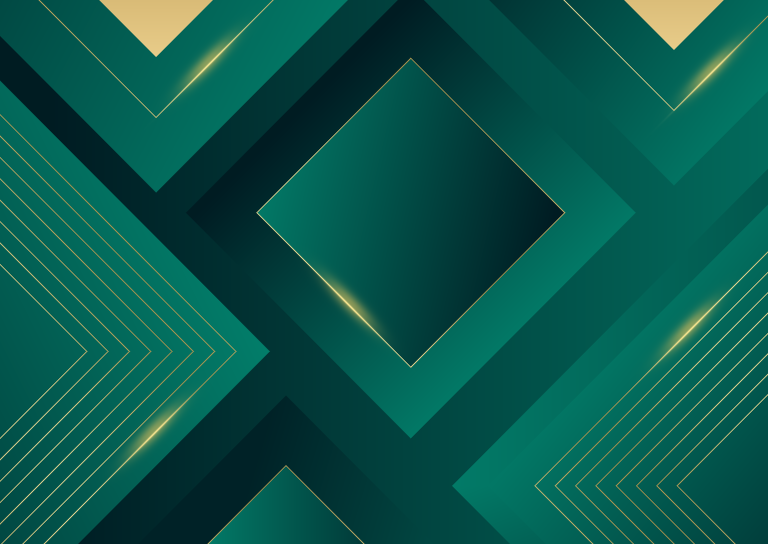
Give the GLSL for this background, as a WebGL 2 fragment shader.

```glsl
#version 300 es
precision highp float;

uniform vec2 u_resolution;
out vec4 fragColor;

const float DIAG = 0.70711;
const vec2 UP = vec2(0.0, 1.0);
const vec2 RIGHT = vec2(1.0, 0.0);

// Emerald ramp, from near black to bright teal
vec3 emerald(float t) {
    return mix(vec3(0.0, 0.11, 0.135), vec3(0.01, 0.5, 0.42), clamp(t, 0.0, 1.0));
}

// Right-angled wedge whose tip points along dir
float wedge(vec2 p, vec2 apex, vec2 dir) {
    vec2 q = p - apex;
    return (abs(dot(q, vec2(-dir.y, dir.x))) + dot(q, dir)) * DIAG;
}

float diamond(vec2 q, float radius) {
    return (abs(q.x) + abs(q.y) - radius) * DIAG;
}

// Distance to the nearest of eight nested outlines
float nested(float d, float spacing) {
    float index = clamp(round(-d / spacing), 0.0, 7.0);
    return d + index * spacing;
}

float fill(float d) {
    return clamp(0.5 - d * u_resolution.y, 0.0, 1.0);
}

float stroke(float d) {
    return fill(abs(d) - 0.0008);
}

// Gold thread with a slow metallic variation
vec3 thread(vec2 p) {
    float sheen = 0.5 + 0.5 * sin(9.0 * p.x + 5.0 * p.y);
    return mix(vec3(0.7, 0.58, 0.3), vec3(0.95, 0.87, 0.59), sheen);
}

// Lens-shaped glint stretched along a diagonal
vec3 addGlint(vec3 color, vec2 p, vec2 center, vec2 dir) {
    vec2 q = p - center;
    float along = dot(q, dir) * DIAG / 0.063;
    float across = dot(q, vec2(-dir.y, dir.x)) * DIAG;
    float halo = exp(-along * along - pow((across - 0.004) / 0.014, 2.0));
    float core = exp(-along * along * 0.8 - pow(across / 0.002, 2.0));
    color = mix(color, vec3(0.82, 0.73, 0.36), 0.65 * halo);
    return mix(color, vec3(1.0, 0.93, 0.6), 0.8 * core);
}

// Hanging corner: emerald wedge, gold outline and solid gold tip
vec3 addPendant(vec3 color, vec2 p, vec2 apex, float outlineY, float tipY, float shade) {
    color = mix(color, emerald(shade), fill(wedge(p, apex, -UP)));
    color = mix(color, thread(p), stroke(wedge(p, vec2(apex.x, outlineY), -UP)));
    vec3 gold = mix(vec3(0.91, 0.8, 0.54), vec3(0.84, 0.72, 0.45), (p.y - tipY) * 8.0);
    return mix(color, gold, fill(wedge(p, vec2(apex.x, tipY), -UP)));
}

void main() {
    vec2 p = gl_FragCoord.xy / u_resolution.y;
    p.x *= 1.417 * u_resolution.y / u_resolution.x;

    // Backdrop, dark on the left
    vec3 color = emerald(0.6 * p.x - 0.06);

    // Upper pendants
    color = addPendant(color, p, vec2(0.288, 0.646), 0.784, 0.895,
        0.53 + 0.75 * p.x - 0.4 * (p.y - 0.8));
    color = addPendant(color, p, vec2(1.2435, 0.659), 0.797, 0.908,
        0.35 + 1.1 * (p.x - 0.94) - 0.8 * (p.y - 0.9));

    // Left panel with nested outlines
    float left = wedge(p, vec2(0.498, 0.354), RIGHT);
    color = mix(color, emerald(0.58 + 0.8 * p.x + 0.4 * (p.y - 0.354)), fill(left));
    color = mix(color, thread(p), stroke(nested(left + 0.0443, 0.0278)));

    // Right panel: two layers and nested outlines
    float right = wedge(p, vec2(0.834, 0.107), -RIGHT);
    float rim = 0.95 - 0.6 * (p.x - 0.834) + 1.5 * min(p.y - 0.107, 0.0);
    color = mix(color, emerald(rim), fill(right));
    float face = 0.92 - 0.95 * (p.x - 0.9) + 0.8 * (p.y - 0.107);
    color = mix(color, emerald(face), fill(right + 0.0467));
    color = mix(color, thread(p), stroke(nested(right + 0.1082, 0.0265)));

    // Lower diamond, cut by the bottom edge
    vec2 q = p - vec2(0.5277, 0.273);
    float lower = wedge(q, vec2(0.0), UP);
    color = mix(color, emerald(max(0.08 + q.x - 0.3 * q.y, 0.06)), fill(lower));
    color = mix(color, emerald(0.62 - 2.2 * q.x), fill(lower + 0.0912));
    color = mix(color, thread(p), stroke(lower + 0.0912));

    // Central diamond and its outlined core
    q = p - vec2(0.758, 0.609);
    float core = diamond(q, 0.284);
    color = mix(color, emerald(0.45 + 1.15 * (q.x - q.y)), fill(diamond(q, 0.415)));
    color = mix(color, emerald(0.45 - 1.7 * q.x + 0.4 * q.y), fill(core));
    color = mix(color, thread(p), stroke(core));

    // Glints resting on the outlines
    vec2 rising = vec2(1.0, 1.0);
    color = addGlint(color, p, vec2(0.386, 0.882), rising);
    color = addGlint(color, p, vec2(1.314, 0.8675), rising);
    color = addGlint(color, p, vec2(0.286, 0.2046), rising);
    color = addGlint(color, p, vec2(1.273, 0.393), rising);
    color = addGlint(color, p, vec2(0.643, 0.440), vec2(1.0, -1.0));

    fragColor = vec4(color, 1.0);
}
```
